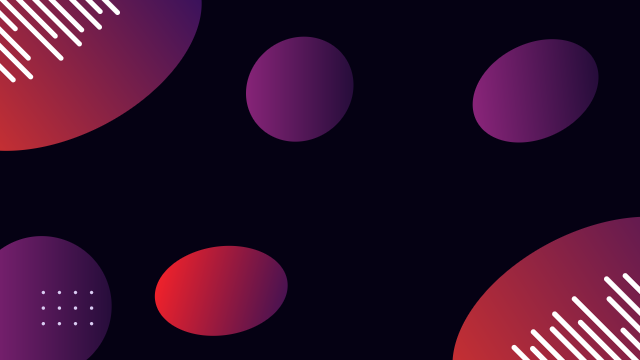
This background is drawn by a WebGL 1 fragment shader. Its source:

```glsl
precision highp float;
// Dark backdrop with tilted gradient ellipses, diagonal white stripes and a small dot grid.
uniform vec2 u_resolution;

// Size of one pixel in scene units
float pixelSize() {
  return 432.0 / u_resolution.y;
}

float coverage(float dist, float blur) {
  return clamp(0.5 - dist / blur, 0.0, 1.0);
}

// Ellipse given by its half extents and skew (-1..1); signed distance is approximate
float ellipse(vec2 p, vec2 center, vec2 extent, float skew) {
  vec2 u = (p - center) / extent;
  vec2 g = (u - skew * u.yx) / (1.0 - skew * skew);
  return (dot(u, g) - 1.0) / max(2.0 * length(g / extent), 1e-4);
}

// Linear gradient running from point a to point b
vec3 ramp(vec2 p, vec2 a, vec2 b, vec3 from, vec3 to) {
  vec2 axis = b - a;
  return mix(from, to, clamp(dot(p - a, axis) / dot(axis, axis), 0.0, 1.0));
}

// Round-capped 45 degree stripes of uneven length, open towards the upper left
float stripes(vec2 p, float blur) {
  float dist = 1e4;
  for (int i = 0; i < 11; i++) {
    float k = float(i);
    float odd = mod(k, 2.0);
    float offset = 126.0 - 19.6 * k - 5.0 * floor((k + 4.0) / 7.0);
    float fromDip = k - mix(8.8, 6.6, odd);
    float dip = mix(50.0, 88.0, odd) * exp(-0.5 * fromDip * fromDip);
    float tip = mix(156.0 - 2.0 * k, 134.0, odd) - dip;
    vec2 away = vec2(p.x - p.y - offset, max(p.x + p.y - tip, 0.0));
    dist = min(dist, length(away) * 0.7071 - 3.0);
  }
  return coverage(dist, blur);
}

// Grid of 4 by 3 dots
float dots(vec2 p, float blur) {
  vec2 cell = (p - vec2(52.0, 351.0)) / vec2(19.3, 18.7);
  vec2 nearest = clamp(floor(cell + 0.5), vec2(0.0), vec2(3.0, 2.0));
  return coverage(length((cell - nearest) * vec2(19.3, 18.7)) - 2.0, blur);
}

void main() {
  // Scene is 432 units high, with y running down from the top
  float px = pixelSize();
  vec2 p = vec2(gl_FragCoord.x, u_resolution.y - gl_FragCoord.y) * px;

  vec3 plum = vec3(0.53, 0.14, 0.47);
  vec3 night = vec3(0.15, 0.05, 0.23);
  vec3 brick = vec3(0.77, 0.185, 0.2);
  vec3 violet = vec3(0.23, 0.07, 0.36);
  vec3 color = vec3(0.018, 0.005, 0.075);

  // Large corner ellipses
  vec3 fill = ramp(p, vec2(0.0, 181.0), vec2(242.0, 0.0), brick, violet);
  color = mix(color, fill, coverage(ellipse(p, vec2(75.0, 55.0), vec2(167.0, 126.0), -0.404), px));
  fill = ramp(p, vec2(543.0, 432.0), vec2(880.0, 210.0), brick, violet);
  color = mix(color, fill, coverage(ellipse(p, vec2(710.0, 386.0), vec2(167.0, 126.0), -0.404), px));

  // Purple ellipses
  fill = ramp(p, vec2(295.0, 0.0), vec2(424.0, 0.0), plum, night);
  color = mix(color, fill, coverage(ellipse(p, vec2(359.7, 107.0), vec2(64.5, 63.0), -0.08), px));
  fill = ramp(p, vec2(570.0, 115.0), vec2(718.0, 100.0), plum, night);
  color = mix(color, fill, coverage(ellipse(p, vec2(642.7, 109.0), vec2(75.5, 62.0), -0.265), px));
  fill = ramp(p, vec2(-34.0, 0.0), vec2(134.0, 0.0), plum, night);
  color = mix(color, fill, coverage(length(p - vec2(50.0, 367.3)) - 84.0, px));

  // Red ellipse
  fill = ramp(p, vec2(195.0, 325.0), vec2(345.0, 365.0), vec3(0.93, 0.13, 0.17), vec3(0.27, 0.07, 0.32));
  color = mix(color, fill, coverage(ellipse(p, vec2(265.5, 349.0), vec2(79.7, 54.0), -0.12), px));

  // Stripes in the upper left, and a half-turned, larger copy in the lower right
  vec2 turned = vec2(142.0, 16.0) + (vec2(616.0, 416.0) - p) / 1.065;
  float white = max(stripes(p, px), stripes(turned, px / 1.065));
  color = mix(color, vec3(1.0), white);

  color = mix(color, vec3(0.85, 0.8, 0.95), dots(p, px));
  gl_FragColor = vec4(color, 1.0);
}
```
